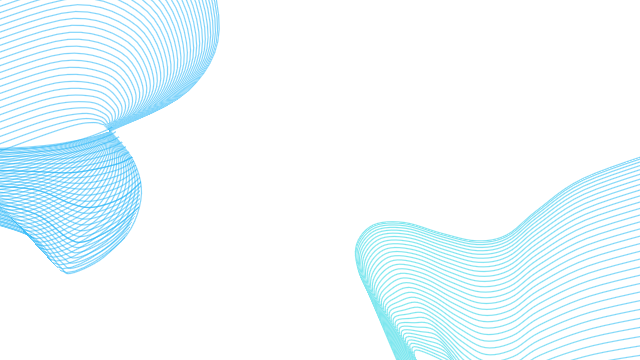
A WebGL 2 fragment shader for this background:

```glsl
#version 300 es
precision highp float;
uniform vec2 u_resolution;
out vec4 fragColor;

// Paired guide curves (xy and zw); each family of lines blends between them.
// Units: 432 per canvas height, y pointing down.
const vec4 fanGuides[12] = vec4[12](
  vec4(-15, -95, -15, 187), vec4(130, -130, 50, 163), vec4(230, -70, 90, 150),
  vec4(263, 35, 111, 147), vec4(225, 110, 122, 149), vec4(135, 156, 130, 155),
  vec4(85, 170, 161, 195), vec4(40, 176, 169, 240), vec4(0, 178, 145, 290),
  vec4(-50, 180, 80, 327), vec4(-80, 185, 42, 287), vec4(-120, 200, -10, 268));
const vec4 waveGuides[12] = vec4[12](
  vec4(800, 178, 800, 470), vec4(700, 214, 715, 480), vec4(645, 252, 650, 495),
  vec4(608, 282, 620, 510), vec4(572, 289, 590, 515), vec4(530, 280, 570, 495),
  vec4(485, 267, 560, 470), vec4(448, 270, 548, 445), vec4(428, 293, 530, 432),
  vec4(430, 325, 500, 420), vec4(446, 362, 500, 432), vec4(484, 450, 520, 455));
const vec4 veilGuides[6] = vec4[6](
  vec4(-20, 180, -20, 264), vec4(35, 178, 40, 285), vec4(75, 173, 72, 320),
  vec4(105, 165, 85, 328), vec4(128, 156, 120, 312), vec4(135, 152, 150, 285));

float cross2(vec2 a, vec2 b) { return a.x * b.y - a.y * b.x; }

vec4 catmullRom(vec4 a, vec4 b, vec4 c, vec4 d, float t) {
  return b + 0.5 * t * (c - a + t * (2.0 * a - 5.0 * b + 4.0 * c - d
       + t * (3.0 * (b - c) + d - a)));
}

// Share left uncovered by the nearest line where the ruling at u meets the pixel
float lineGap(vec2 q, vec2 edge, vec2 rule, vec2 turn, float u, float last, float power, float pixel) {
  if (!(u >= 0.0 && u < 1.0)) return 1.0;
  vec2 across = rule + turn * u;
  float t = dot(q - edge * u, across) / max(dot(across, across), 1e-4);
  float index = floor(last * pow(clamp(t, 0.0, 1.0), 1.0 / power) + 0.5);
  vec2 along = edge + turn * t;
  float d = abs(t - pow(index / last, power)) * abs(cross2(across, along)) / max(length(along), 1e-4);
  if (t < 0.0 || t > 1.0) d = max(d, 0.5 * abs(t - clamp(t, 0.0, 1.0)) * length(across));
  // Thin line with a soft slope of just over one pixel on each side
  return 1.0 - 0.72 / pixel * max(0.0, 1.0 - d / (1.15 * pixel));
}

// One span of a family: find the rulings through p in each bilinear strip
float spanGap(vec2 p, vec4 a, vec4 b, vec4 c, vec4 d, float last, float power, float pixel) {
  float clear = 1.0;
  vec4 start = b;
  for (int i = 1; i <= 6; i++) {
    vec4 end = catmullRom(a, b, c, d, float(i) / 6.0);
    vec2 q = p - start.xy, edge = end.xy - start.xy;
    vec2 rule = start.zw - start.xy, turn = end.zw - end.xy - rule;
    float k2 = -cross2(edge, turn);
    float k1 = cross2(q, turn) - cross2(edge, rule);
    float k0 = cross2(q, rule);
    float disc = k1 * k1 - 4.0 * k2 * k0;
    if (disc >= 0.0) {
      float h = -0.5 * (k1 + (k1 < 0.0 ? -1.0 : 1.0) * sqrt(disc));
      if (abs(h) > 1e-6) clear *= lineGap(q, edge, rule, turn, k0 / h, last, power, pixel);
      if (abs(k2) > 1e-4) clear *= lineGap(q, edge, rule, turn, h / k2, last, power, pixel);
    }
    start = end;
  }
  return clear;
}

// The veil bulges to the right and ripples between its guides
vec2 veilPoint(vec4 guide, float k, float f) {
  vec2 bulge = vec2(5.4 * k, 4.0 * sin(6.0 * f + 1.3 * k));
  return mix(guide.xy, guide.zw, f) + 4.0 * f * (1.0 - f) * bulge;
}

// Upper and lower guide of one of the four bands of the veil
vec4 veilPair(int k, float band) {
  k = clamp(k, 0, 5);
  vec4 guide = veilGuides[k];
  return vec4(veilPoint(guide, float(k), band / 4.0), veilPoint(guide, float(k), (band + 1.0) / 4.0));
}

void main() {
  float pixel = 432.0 / u_resolution.y;
  vec2 p = vec2(gl_FragCoord.x, u_resolution.y - gl_FragCoord.y) * pixel;
  float clear = 1.0;

  // Upper left: fan of loops through a knot, then the veil below it
  if (p.x < 275.0 && p.y < 340.0) {
    for (int k = 0; k < 11; k++)
      clear *= spanGap(p, fanGuides[max(k - 1, 0)], fanGuides[k], fanGuides[k + 1],
                       fanGuides[min(k + 2, 11)], 38.0, 1.2, pixel);
    if (p.x < 180.0 && p.y > 145.0) {
      for (int j = 0; j < 20; j++) {
        int k = j % 5;
        float band = float(j / 5);
        clear *= spanGap(p, veilPair(k - 1, band), veilPair(k, band), veilPair(k + 1, band),
                         veilPair(k + 2, band), 6.0, 1.0, pixel);
      }
    }
  }

  // Lower right: rolling wave that folds over at its left end
  if (p.x > 415.0 && p.y > 170.0) {
    for (int k = 0; k < 11; k++)
      clear *= spanGap(p, waveGuides[max(k - 1, 0)], waveGuides[k], waveGuides[k + 1],
                       waveGuides[min(k + 2, 11)], 33.0, 1.4, pixel);
  }

  // Blue on the left; cyan turning to blue on the right
  vec3 blue = vec3(0.15, 0.71, 0.97), cyan = vec3(0.15, 0.84, 0.89);
  vec3 ink = mix(blue, cyan, step(400.0, p.x) * (1.0 - smoothstep(460.0, 850.0, p.x)));
  fragColor = vec4(mix(ink, vec3(1.0), max(clear, 0.1)), 1.0);
}
```
